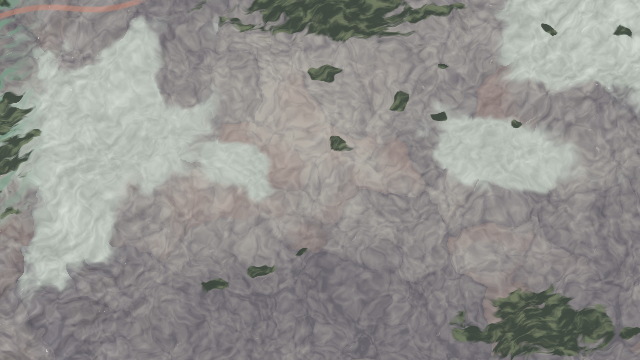
This texture is drawn by a Shadertoy shader. Its source:

```glsl
// Shallow clear water over mauve stones, pale sand and dark green weed.
// Warped cells make the boulders, gradient noise contours make the refracted
// wrinkles, and soft regions plus noise decide where sand and weed lie.

const vec3 SAND        = vec3(0.735, 0.770, 0.735);
const vec3 STONE_LIGHT = vec3(0.675, 0.660, 0.635);
const vec3 STONE_DARK  = vec3(0.465, 0.450, 0.470);
const vec3 STONE_RUST  = vec3(0.585, 0.510, 0.490);
const vec3 WEED_DARK   = vec3(0.235, 0.275, 0.235);
const vec3 WEED_LIGHT  = vec3(0.435, 0.480, 0.375);
const vec3 GREEN_WATER = vec3(0.470, 0.600, 0.520);
const vec3 ROPE        = vec3(0.720, 0.540, 0.490);
const float BOULDER_SCALE = 6.0;
const float PEBBLE_SCALE  = 17.0;
const float WRINKLE_SCALE = 9.0;
const float WRINKLE_BANDS = 22.0;
const float TUFT_CELL     = 0.2;
const float TUFT_CHANCE   = 0.3;
const float RIPPLE_ANGLE  = 0.65;

vec2 hash2(vec2 p) {
    vec3 q = fract(p.xyx * vec3(0.1031, 0.1030, 0.0973));
    q += dot(q, q.yzx + 33.33);
    return fract((q.xx + q.yz) * q.zy);
}

mat2 rotation(float a) {
    return mat2(cos(a), sin(a), -sin(a), cos(a));
}

float cornerSlope(vec2 cell, vec2 offset) {
    float a = 6.2832 * hash2(cell + 57.0).x;
    return dot(vec2(cos(a), sin(a)), offset);
}

float gradientNoise(vec2 p) {
    vec2 i = floor(p), f = p - i;
    vec2 u = f * f * f * (f * (f * 6.0 - 15.0) + 10.0);
    vec2 e = vec2(1.0, 0.0);
    float low  = mix(cornerSlope(i, f), cornerSlope(i + e, f - e), u.x);
    float high = mix(cornerSlope(i + e.yx, f - e.yx), cornerSlope(i + 1.0, f - 1.0), u.x);
    return 1.4 * mix(low, high, u.y);
}

float fbm(vec2 p) {
    float sum = 0.0, amplitude = 0.5;
    for (int i = 0; i < 4; i++) {
        sum += amplitude * gradientNoise(p);
        p = rotation(0.6) * p * 2.03 + 11.7;
        amplitude *= 0.5;
    }
    return sum;
}

// x: distance to the stone centre, y: gap to the next stone, z: stone id
vec3 stones(vec2 p) {
    vec2 cell = floor(p);
    float nearest = 9.0, second = 9.0, id = 0.0;
    for (int y = -1; y <= 1; y++)
    for (int x = -1; x <= 1; x++) {
        vec2 c = cell + vec2(x, y);
        float d = length(c + hash2(c + 20.0) - p);
        if (d < nearest) { second = nearest; nearest = d; id = hash2(c + 91.0).x; }
        else second = min(second, d);
    }
    return vec3(nearest, second - nearest, id);
}

float region(vec2 p, vec2 centre, vec2 radius) {
    vec2 d = (p - centre) / radius;
    return exp(-dot(d, d));
}

// Small slanted clumps in randomly chosen grid cells
float tufts(vec2 p) {
    vec2 cell = floor(p / TUFT_CELL);
    float field = 0.0;
    for (int y = -1; y <= 1; y++)
    for (int x = -1; x <= 1; x++) {
        vec2 c = cell + vec2(x, y);
        vec2 h = hash2(c + 140.0), k = hash2(c + 210.0);
        vec2 d = rotation(0.9 * (k.y - 0.6)) * (p - (c + h) * TUFT_CELL);
        vec2 radius = vec2(0.045, 0.019) * (0.6 + 0.7 * h.x);
        field = max(field, step(k.x, TUFT_CHANCE) * region(d, vec2(0.0), radius));
    }
    return field;
}

void mainImage(out vec4 fragColor, in vec2 fragCoord) {
    vec2 p = fragCoord / iResolution.y;
    float right = iResolution.x / iResolution.y;

    // Refraction bends everything below the surface
    vec2 w = p + 0.06 * vec2(fbm(p * 5.0), fbm(p * 5.0 + 17.0));
    w += 0.008 * vec2(gradientNoise(p * 27.0), gradientNoise(p * 27.0 + 40.0));
    float wrinkleHeight = fbm(w * WRINKLE_SCALE);
    float wrinkle = sin(wrinkleHeight * WRINKLE_BANDS);
    float grain = fbm(w * 48.0);

    // Stones: tone per boulder and pebble, dark gaps, rusty patches
    vec3 boulder = stones(w * BOULDER_SCALE);
    vec3 pebble = stones(w * PEBBLE_SCALE + 5.0);
    float tone = 0.50 + 0.35 * (boulder.z - 0.5) + 0.22 * (pebble.z - 0.5);
    tone += 0.55 * fbm(p * 2.3 + 3.0) + 0.30 * region(p, vec2(0.85, 0.68), vec2(0.42, 0.3));
    tone -= 0.20 * (1.0 - smoothstep(0.0, 0.5, p.y));
    tone -= 0.24 * (1.0 - smoothstep(0.0, 0.16, boulder.y));
    tone -= 0.16 * (1.0 - smoothstep(0.0, 0.22, pebble.y));
    tone += 0.11 * wrinkle + 0.50 * grain;
    vec3 color = mix(STONE_DARK, STONE_LIGHT, clamp(tone, -0.25, 1.15));
    float rust = smoothstep(0.66, 0.9, boulder.z) * smoothstep(-0.2, 0.3, fbm(w * 6.0 + 31.0));
    color = mix(color, STONE_RUST + 0.10 * (tone - 0.5), 0.6 * rust);

    // Sand: broad regions broken up by sunken stones
    float sand = region(p, vec2(0.25, 0.57), vec2(0.35, 0.33));
    sand = max(sand, region(p, vec2(right - 0.12, 0.91), vec2(0.34, 0.21)));
    sand = max(sand, region(p, vec2(right - 0.33, 0.56), vec2(0.24, 0.14)));
    sand = max(sand, region(p, vec2(0.66, 0.53), vec2(0.14, 0.11)));
    sand += 0.85 * fbm(w * 3.6 + 8.0) + 0.22 * wrinkleHeight - 0.14 * (boulder.z - 0.5);
    float sandMask = smoothstep(0.40, 0.60, sand);
    vec3 sandColor = SAND + 0.016 * wrinkle + 0.07 * grain + 0.05 * fbm(p * 6.0);
    color = mix(color, sandColor, 0.92 * sandMask);

    // Surface ripples, strongest at the left and in the top right corner
    vec2 r = rotation(-RIPPLE_ANGLE) * w;
    float ripple = fbm(r * vec2(9.0, 38.0));
    float leftSide = 1.0 - smoothstep(0.0, 0.6, p.x);
    float exposed = max(leftSide, region(p, vec2(right, 1.0), vec2(0.5, 0.35)));
    color += ripple * mix(0.035, 0.17, exposed);
    float greenEdge = (1.0 - smoothstep(0.0, 0.14, p.x)) * smoothstep(0.25, 0.6, p.y);
    color = mix(color, GREEN_WATER, greenEdge * smoothstep(-0.2, 0.3, ripple));

    // Weed: two ragged beds, scattered tufts and streaks at the left
    vec2 leaf = rotation(-0.35) * w;
    float ragged = fbm(leaf * vec2(11.0, 23.0));
    float weed = region(p, vec2(0.92, 0.97), vec2(0.34, 0.10));
    weed = max(weed, region(p, vec2(right - 0.27, 0.09), vec2(0.23, 0.12)));
    weed = max(weed, tufts(w));
    weed = max(weed, 0.65 * region(p, vec2(0.03, 0.62), vec2(0.10, 0.3)));
    float weedMask = smoothstep(0.50, 0.66, weed + 0.75 * ragged);
    float blade = smoothstep(-0.15, 0.45, fbm(leaf * vec2(24.0, 50.0)) + 0.3 * ragged);
    color = mix(color, mix(WEED_DARK, WEED_LIGHT, blade), 0.93 * weedMask);

    // Floating rope and sparse glints
    float ropeLine = abs(p.y - 0.955 - 0.11 * p.x - 0.012 * sin(p.x * 16.0));
    float rope = (1.0 - smoothstep(0.005, 0.010, ropeLine)) * (1.0 - smoothstep(0.36, 0.42, p.x));
    color = mix(color, ROPE + 0.12 * ripple, 0.8 * rope);
    float glint = smoothstep(0.44, 0.56, fbm(r * vec2(26.0, 60.0) + 70.0));
    color = mix(color, vec3(0.90), 0.7 * glint * (0.3 + 0.7 * exposed));

    fragColor = vec4(clamp(color, 0.0, 1.0), 1.0);
}
```
